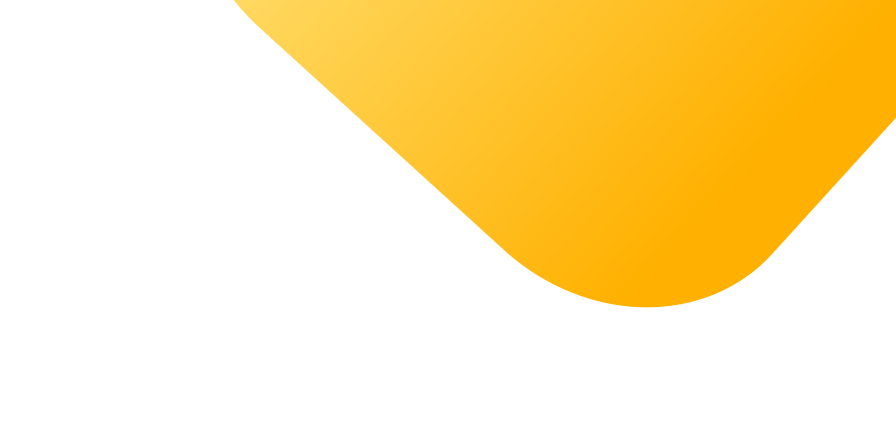
This background is drawn by a WebGL 2 fragment shader. Its source:

```glsl
#version 300 es
precision highp float;
// A large tilted golden panel with rounded corners on a white ground.

uniform vec2 u_resolution;
out vec4 outColor;

const vec3 WHITE = vec3(1.0);
const vec3 PALE_GOLD = vec3(1.0, 0.85, 0.38);
const vec3 AMBER = vec3(1.0, 0.692, 0.0);

// Coordinates along the two panel sides, measured from its lowest corner.
vec2 toPanel(vec2 p, vec2 corner, float tilt) {
    vec2 leftSide = vec2(-cos(tilt), sin(tilt));
    vec2 rightSide = vec2(sin(tilt), cos(tilt));
    vec2 d = p - corner;
    return vec2(dot(d, leftSide), dot(d, rightSide));
}

// Approximate signed distance to a box with elliptical corners.
float roundedBox(vec2 p, vec2 halfSize, vec2 radii) {
    vec2 q = abs(p) - halfSize + radii;
    if (min(q.x, q.y) <= 0.0) {
        return max(q.x - radii.x, q.y - radii.y);
    }
    float k = length(q / radii);
    return k * (k - 1.0) / length(q / (radii * radii));
}

// Coverage of a shape, softened over one pixel.
float coverage(float dist, float pixel) {
    return clamp(0.5 - dist / pixel, 0.0, 1.0);
}

// Linear blend between two positions on an axis.
vec3 gradient(float t, float start, float end, vec3 a, vec3 b) {
    return mix(a, b, clamp((t - start) / (end - start), 0.0, 1.0));
}

void main() {
    // Lengths are in canvas heights.
    vec2 p = gl_FragCoord.xy / u_resolution.y;
    float pixel = 1.0 / u_resolution.y;

    // Panel placement and outline
    vec2 local = toPanel(p, vec2(1.457, 0.140), 0.738);
    vec2 halfSize = vec2(0.818, 0.729);
    float dist = roundedBox(local - halfSize, halfSize, vec2(0.448, 0.396));

    // Amber to pale gold along the left side
    vec3 gold = gradient(local.x, 0.172, 1.271, AMBER, PALE_GOLD);

    outColor = vec4(mix(WHITE, gold, coverage(dist, pixel)), 1.0);
}
```
